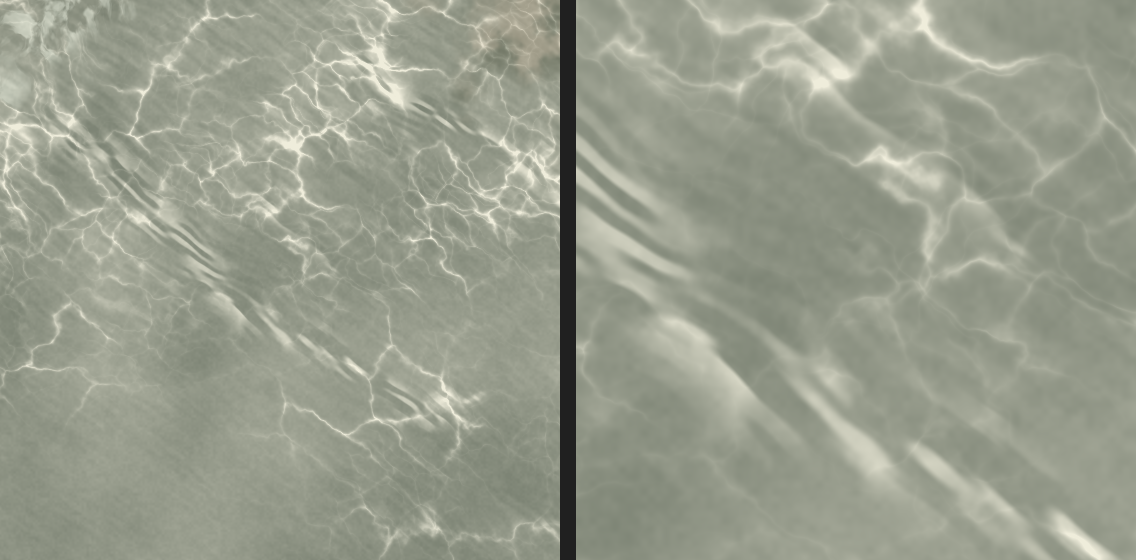
Left: the whole. Right: its middle third, enlarged.
Give the GLSL for this texture, as a Shadertoy shader.

```glsl
// Sunlit shallow water over pale sand: broken webs of caustic light on grey-green.
// Warped cellular gaps give the webs, stretched noise gives the ripple streaks,
// and layered value noise gives the mottled sand and the stony top corners.

const vec3 DEEP_WATER = vec3(0.508, 0.534, 0.474);
const vec3 SUNLIGHT = vec3(0.872, 0.868, 0.800);
const vec3 STONE_TAN = vec3(0.66, 0.63, 0.55);
const vec3 STONE_SHADE = vec3(0.44, 0.46, 0.39);
const vec2 DRIFT = vec2(0.80, -0.60);

// Sine-free hashes
float hash21(vec2 p) {
    vec3 q = fract(p.xyx * vec3(0.1031, 0.1030, 0.0973));
    q += dot(q, q.yzx + 33.33);
    return fract((q.x + q.y) * q.z);
}

vec2 hash22(vec2 p) {
    return vec2(hash21(p), hash21(p + 71.7));
}

float noise(vec2 p) {
    vec2 i = floor(p), f = fract(p);
    vec2 u = f * f * (3.0 - 2.0 * f);
    float low = mix(hash21(i), hash21(i + vec2(1, 0)), u.x);
    float high = mix(hash21(i + vec2(0, 1)), hash21(i + vec2(1, 1)), u.x);
    return mix(low, high, u.y);
}

float fbm(vec2 p) {
    float sum = 0.0, gain = 0.533;
    for (int i = 0; i < 4; i++) {
        sum += gain * noise(p);
        p = mat2(1.6, 1.2, -1.2, 1.6) * p + 9.3;
        gain *= 0.5;
    }
    return sum;
}

vec2 noisePair(vec2 p) {
    return vec2(fbm(p), fbm(p + 17.4)) - 0.5;
}

// Coordinates along and across the drift
vec2 alongDrift(vec2 p) {
    return vec2(dot(p, DRIFT), dot(p, vec2(-DRIFT.y, DRIFT.x)));
}

// Gaps from the nearest cell centre to the second and third nearest
vec2 cellGaps(vec2 p) {
    vec2 cell = floor(p), f = fract(p);
    vec3 d = vec3(9.0);
    for (int y = -1; y <= 1; y++)
    for (int x = -1; x <= 1; x++) {
        vec2 o = vec2(x, y);
        float r = length(o + 0.05 + 0.9 * hash22(cell + o) - f);
        if (r < d.x) d = vec3(r, d.xy);
        else if (r < d.y) d = vec3(d.x, r, d.y);
        else d.z = min(d.z, r);
    }
    return d.yz - d.x;
}

// Thin bright lines with a soft halo and glowing junctions
float causticWeb(vec2 p, float lineWidth, float halo) {
    vec2 gap = cellGaps(p);
    float core = exp(-pow(gap.x / lineWidth, 1.4));
    float junction = exp(-gap.y * 10.0);
    return core * (0.75 + 0.6 * junction) + halo * exp(-gap.x * 6.0) + 0.22 * junction;
}

// Thin wandering lines where stretched noise crosses its middle value
float filaments(vec2 p) {
    return exp(-abs(noise(p) - 0.5) * 17.0);
}

// Soft band of light along a segment
float lightBand(vec2 p, vec2 a, vec2 b, float width) {
    vec2 ab = b - a;
    float t = clamp(dot(p - a, ab) / dot(ab, ab), 0.0, 1.0);
    float d = length(p - a - ab * t) / width;
    return exp(-d * d);
}

float cornerMask(vec2 p, vec2 corner, float radius) {
    float d = length(p - corner) + 0.3 * (fbm(p * 12.0) - 0.5);
    return 1.0 - smoothstep(0.3 * radius, radius, d);
}

void mainImage(out vec4 fragColor, in vec2 fragCoord) {
    vec2 p = fragCoord / min(iResolution.x, iResolution.y);

    // Refraction bends the sheet; ripples stay straighter than the webs
    vec2 bent = p + 0.17 * noisePair(p * 3.2) + 0.045 * noisePair(p * 19.0);
    vec2 flow = alongDrift(bent + 0.012 * noisePair(p * 52.0));
    vec2 ripplePath = alongDrift(p + 0.04 * noisePair(p * 6.0));
    float ripple = noise(ripplePath * vec2(24.0, 125.0));
    float glint = smoothstep(0.3, 0.75, ripple);

    // Where the light is busy, and where the water lies calm
    float upper = smoothstep(0.36, 0.72, p.y + 0.3 * (fbm(p * 4.0 + 3.0) - 0.5));
    float calm = (1.0 - smoothstep(0.22, 0.40, p.y)) * (1.0 - smoothstep(0.40, 0.60, p.x));
    float sunShare = (1.0 - 0.92 * calm) * mix(0.45, 1.0, smoothstep(0.0, 0.12, p.y));
    float broken = mix(0.15, 1.0, smoothstep(0.32, 0.68, noise(p * 7.5 + 5.0)));
    float patchy = smoothstep(0.25, 0.7, noise(p * 9.0 + 31.0));
    float busy = mix(0.25, 1.0, upper);

    // Caustic layers
    float coarseWeb = causticWeb(flow * vec2(7.0, 9.6) + 4.0, 0.055, 0.17);
    float fineWeb = causticWeb(flow * vec2(15.0, 23.0) + 23.0, 0.10, 0.10);
    float threads = filaments(flow * vec2(12.0, 38.0) + 50.0)
        + 0.8 * filaments(flow.yx * vec2(16.0, 34.0) + 80.0);

    // Long folds of rippled glitter
    vec2 wavy = p + 0.07 * noisePair(p * 8.0);
    float folds = lightBand(wavy, vec2(0.12, 0.78), vec2(0.43, 0.45), 0.024)
        + lightBand(wavy, vec2(0.47, 0.43), vec2(0.77, 0.26), 0.018)
        + lightBand(wavy, vec2(0.49, 0.64), vec2(0.60, 0.51), 0.014)
        + lightBand(wavy, vec2(0.64, 0.91), vec2(1.02, 0.61), 0.017);

    // Brightness from sand, then light
    float grain = noise(p * 230.0) + noise(p * 120.0 + 40.0) - 1.0;
    float tone = 0.145 + 0.46 * (fbm(p * 5.5 + 8.0) - 0.5) + 0.09 * calm;
    tone += (0.06 + 0.12 * busy * sunShare) * (ripple - 0.5) + 0.065 * grain;
    float web = 0.66 * coarseWeb * broken + 0.50 * fineWeb * patchy * busy;
    tone += sunShare * (web * mix(0.7, 1.25, glint) + 0.19 * threads * busy * (0.3 + 0.7 * patchy));
    tone += folds * (0.62 * glint - 0.06);
    vec3 color = mix(DEEP_WATER, SUNLIGHT, clamp(tone, -0.05, 1.18));

    // Stones at the top right, pale crust at the top left
    float stones = cornerMask(p, vec2(1.0, 1.0), 0.26);
    vec3 stoneColor = mix(STONE_SHADE, STONE_TAN, smoothstep(0.36, 0.6, fbm(p * 16.0 + 2.0)));
    color = mix(color, stoneColor + 0.2 * (tone - 0.25), 0.7 * stones);
    float crust = cornerMask(p, vec2(0.06, 0.96), 0.16);
    color += crust * 0.2 * (smoothstep(0.4, 0.65, fbm(bent * 34.0)) - 0.2);

    fragColor = vec4(color, 1.0);
}
```
